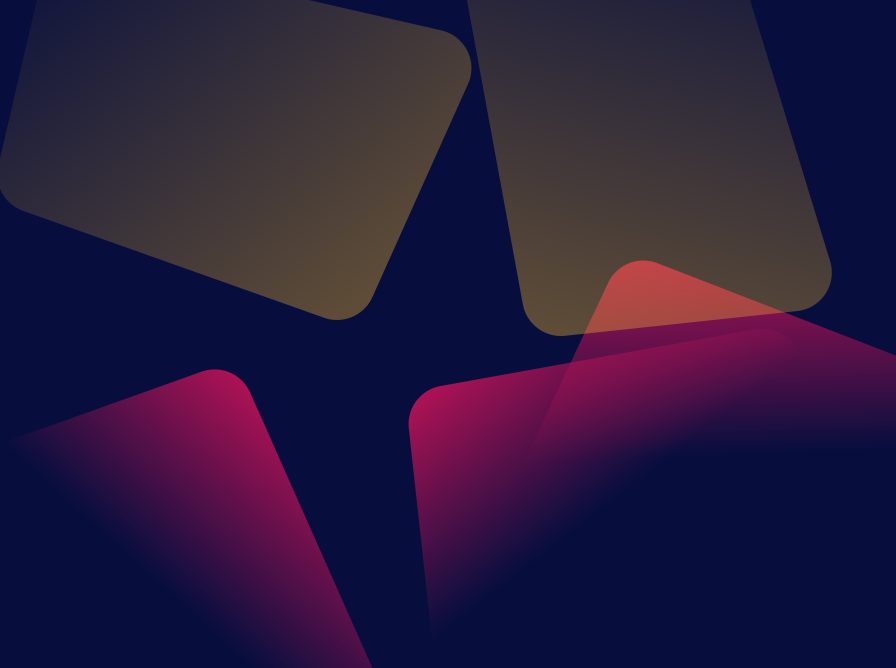
Reproduce this background procedurally as a WebGL 1 fragment shader.

```glsl
precision highp float;
// Five large rounded, translucent cards scattered over a navy ground.
// Each card is a four-sided distance field grown by a corner radius, filled
// with one colour whose opacity falls along a line from one corner.

uniform vec2 u_resolution;

// Squared distance to an edge (x) and a value positive outside it (y).
vec2 edgeTest(vec2 p, vec2 a, vec2 b) {
  vec2 edge = b - a;
  vec2 offset = p - a;
  vec2 gap = offset - edge * clamp(dot(offset, edge) / dot(edge, edge), 0.0, 1.0);
  return vec2(dot(gap, gap), edge.x * offset.y - edge.y * offset.x);
}

// Signed distance to a convex quad (clockwise corners) with rounded corners.
float roundedQuad(vec2 p, vec2 a, vec2 b, vec2 c, vec2 d) {
  vec2 ab = edgeTest(p, a, b);
  vec2 bc = edgeTest(p, b, c);
  vec2 cd = edgeTest(p, c, d);
  vec2 da = edgeTest(p, d, a);
  float nearest = sqrt(min(min(ab.x, bc.x), min(cd.x, da.x)));
  float outside = max(max(ab.y, bc.y), max(cd.y, da.y));
  return (outside > 0.0 ? nearest : -nearest) - 5.8;
}

// Linear fade: 1 at the start point, 0 at the end point.
float fade(vec2 p, vec2 start, vec2 end) {
  vec2 axis = end - start;
  return 1.0 - clamp(dot(p - start, axis) / dot(axis, axis), 0.0, 1.0);
}

// Smooth-edged coverage of a distance field.
float cover(float dist) {
  float pixel = 100.0 / u_resolution.y;
  return clamp(0.5 - dist / pixel, 0.0, 1.0);
}

void main() {
  // The canvas spans 134 by 100 units.
  vec2 p = gl_FragCoord.xy / u_resolution * vec2(134.0, 100.0);
  vec3 pink = vec3(0.67, 0.07, 0.33);
  vec3 gold = vec3(1.0, 0.75, 0.16);
  vec3 color = vec3(0.027, 0.055, 0.243);

  // Pink cards: right, centre and lower left.
  float right = roundedQuad(p, vec2(96.2, 55.2), vec2(161.2, 30.0),
                            vec2(139.6, -18.7), vec2(74.0, 7.9));
  color = mix(color, pink, cover(right) * fade(p, vec2(96.0, 60.7), vec2(97.1, 31.4)));

  float centre = roundedQuad(p, vec2(66.9, 36.5), vec2(114.0, 45.0),
                             vec2(123.9, -11.7), vec2(72.2, -11.7));
  color = mix(color, pink, cover(centre) * fade(p, vec2(63.7, 40.7), vec2(81.7, 17.4)));

  float lowerLeft = roundedQuad(p, vec2(-17.1, 21.3), vec2(32.1, 38.9),
                                vec2(53.3, -8.9), vec2(3.5, -25.7));
  color = mix(color, pink, cover(lowerLeft) * fade(p, vec2(35.8, 42.8), vec2(15.4, 20.2)));

  // Gold cards: upper left and upper right, thinner and on top.
  float upperLeft = roundedQuad(p, vec2(11.9, 101.9), vec2(64.7, 89.8),
                                vec2(50.4, 57.9), vec2(5.4, 73.9));
  color = mix(color, gold, 0.35 * cover(upperLeft) * fade(p, vec2(50.6, 52.5), vec2(3.5, 112.0)));

  float upperRight = roundedQuad(p, vec2(73.8, 110.5), vec2(102.9, 110.5),
                                 vec2(118.6, 59.2), vec2(83.9, 55.5));
  color = mix(color, gold, 0.35 * cover(upperRight) * fade(p, vec2(82.0, 51.1), vec2(98.4, 125.1)));

  gl_FragColor = vec4(color, 1.0);
}
```
